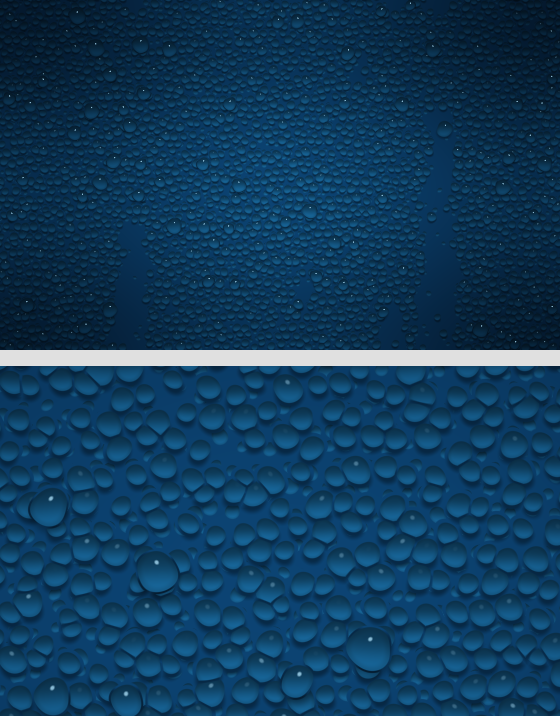
Top, the full canvas; bottom, a detail of the centre.
This texture is drawn by a WebGL 1 fragment shader. Its source:

```glsl
precision highp float;
uniform vec2 u_resolution;

const float TAU = 6.2831853;
const float ASPECT = 1.6;
const vec2 FINE_GRID = vec2(60.0, 38.0);
const vec2 LARGE_GRID = vec2(20.0, 12.0);
const vec2 TINY_GRID = vec2(84.0, 52.0);
const vec3 DEEP_BLUE = vec3(0.014, 0.095, 0.177);
const vec3 LIT_BLUE = vec3(0.046, 0.265, 0.452);
const vec3 WATER_TINT = vec3(1.48, 1.12, 0.99);
const vec3 GLINT = vec3(0.62, 0.82, 0.92);

vec3 hash3(vec2 cell, float seed) {
  vec3 k = vec3(dot(cell, vec2(12.71, 31.17)), dot(cell, vec2(26.95, 18.33)),
                dot(cell, vec2(41.93, 28.91)));
  return fract(sin(k + seed) * 43758.5);
}

// Signed distance to a wrapped, wavering vertical streak, narrow at its top
float streak(vec2 uv, vec2 center, float halfLength, float width) {
  vec2 d = fract(uv - center + 0.5) - 0.5;
  d.x += 0.006 * sin(TAU * 3.0 * uv.y) + 0.003 * sin(TAU * 8.0 * uv.y);
  float taper = mix(1.15, 0.75, smoothstep(-halfLength, halfLength, d.y));
  float beyond = max(abs(d.y) - halfLength, 0.0);
  return length(vec2(d.x * ASPECT, beyond)) - width * taper;
}

float bareGlass(vec2 uv) {
  float d = streak(uv, vec2(0.785, 0.335), 0.32, 0.048);
  d = min(d, streak(uv, vec2(0.235, 0.175), 0.16, 0.046));
  d = min(d, streak(uv, vec2(0.705, 0.07), 0.05, 0.034));
  d = min(d, streak(uv, vec2(0.545, 0.19), 0.03, 0.022));
  return min(d, streak(uv, vec2(0.647, 0.79), 0.025, 0.02));
}

// Cellular drops: xy = place inside the drop, z = radius, w = depth inside its rim
vec4 dropLayer(vec2 uv, vec2 grid, vec2 radii, float share, float seed) {
  vec2 p = uv * grid;
  float first = 9.0;
  float second = 9.0;
  vec3 nearest = vec3(0.0, 0.0, 0.1);
  for (int y = -1; y <= 1; y++) {
    for (int x = -1; x <= 1; x++) {
      vec2 cell = floor(p) + vec2(float(x), float(y));
      vec2 id = mod(cell, grid);
      vec3 rnd = hash3(id, seed);
      vec2 center = cell + 0.5 + vec2(0.46, 0.68) * (rnd.xy - 0.5);
      center.x += 0.5 * mod(id.y, 2.0) - 0.25;
      float bare = step(bareGlass(center / grid), 0.0);
      float chance = share * mix(1.0, 0.06, bare);
      if (fract(rnd.z * 17.3 + rnd.x) > chance) continue;
      float radius = mix(radii.x, radii.y, rnd.z * rnd.z);
      vec2 delta = (p - center) * vec2(1.0, 0.95 + 0.1 * rnd.y);
      float d = length(delta) - radius;
      if (d < first) {
        second = first;
        first = d;
        nearest = vec3(delta / radius, radius);
      } else {
        second = min(second, d);
      }
    }
  }
  return vec4(nearest, min(-first, 0.5 * (second - first) - 0.04));
}

vec4 fineDrops(vec2 uv) {
  return dropLayer(uv, FINE_GRID, vec2(0.34, 0.54), 0.995, 1.7);
}

vec4 largeDrops(vec2 uv) {
  return dropLayer(uv, LARGE_GRID, vec2(0.17, 0.29), 0.28, 5.3);
}

vec3 shadeDrop(vec3 glass, vec4 drop, float gridRows, float sparkle) {
  float lower = smoothstep(-0.75, 0.85, -drop.y);
  float rim = smoothstep(0.65, 1.0, length(drop.xy));
  vec3 water = glass * WATER_TINT * mix(0.76, 1.36, lower) * (1.0 - 0.12 * rim);
  float spot = length(drop.xy - vec2(0.05, 0.45)) * drop.z / gridRows;
  return mix(water, GLINT, sparkle * smoothstep(0.0032, 0.0008, spot));
}

void main() {
  vec2 uv = gl_FragCoord.xy / u_resolution;
  float pixel = 0.8 / u_resolution.y;

  // Backlit glass, darker toward the edges
  vec2 glow = 0.5 + 0.5 * cos(TAU * (uv - vec2(0.5, 0.46)));
  vec3 glass = mix(DEEP_BLUE, LIT_BLUE, dot(glow, vec2(0.55, 0.45)));

  // Slight warp makes the outlines uneven
  vec2 warped = uv + 0.001 * sin(TAU * (vec2(23.0, 19.0) * uv.yx + vec2(0.1, 0.6)));
  vec2 above = warped + vec2(0.0, 0.006);
  vec4 fine = fineDrops(warped);
  vec4 large = largeDrops(warped);
  vec4 tiny = dropLayer(warped, TINY_GRID, vec2(0.26, 0.42), 0.9, 8.9);
  float largeDepth = large.w / LARGE_GRID.y;
  float fineDepth = min(fine.w / FINE_GRID.y, -largeDepth - 0.002);
  float covered = max(fine.w / FINE_GRID.y, largeDepth);
  float tinyDepth = min(tiny.w / TINY_GRID.y, -covered - 0.0035);

  // Soft shadows below the drops, then the drops from small to large
  float fineShadow = smoothstep(-0.003, 0.004, fineDrops(above).w / FINE_GRID.y);
  float largeShadow = smoothstep(-0.006, 0.006, largeDrops(above).w / LARGE_GRID.y);
  vec3 tinyColor = shadeDrop(glass, tiny, TINY_GRID.y, 0.0);
  vec3 color = mix(glass, tinyColor, smoothstep(-pixel, pixel, tinyDepth));
  color *= 1.0 - 0.38 * fineShadow;
  float sparkle = 0.5 * smoothstep(0.45, 0.54, fine.z);
  vec3 fineColor = shadeDrop(glass, fine, FINE_GRID.y, sparkle);
  color = mix(color, fineColor, smoothstep(-pixel, pixel, fineDepth));
  color *= 1.0 - 0.3 * largeShadow;
  vec3 largeColor = shadeDrop(glass, large, LARGE_GRID.y, 0.85);
  color = mix(color, largeColor, smoothstep(-pixel, pixel, largeDepth));
  gl_FragColor = vec4(color, 1.0);
}
```
